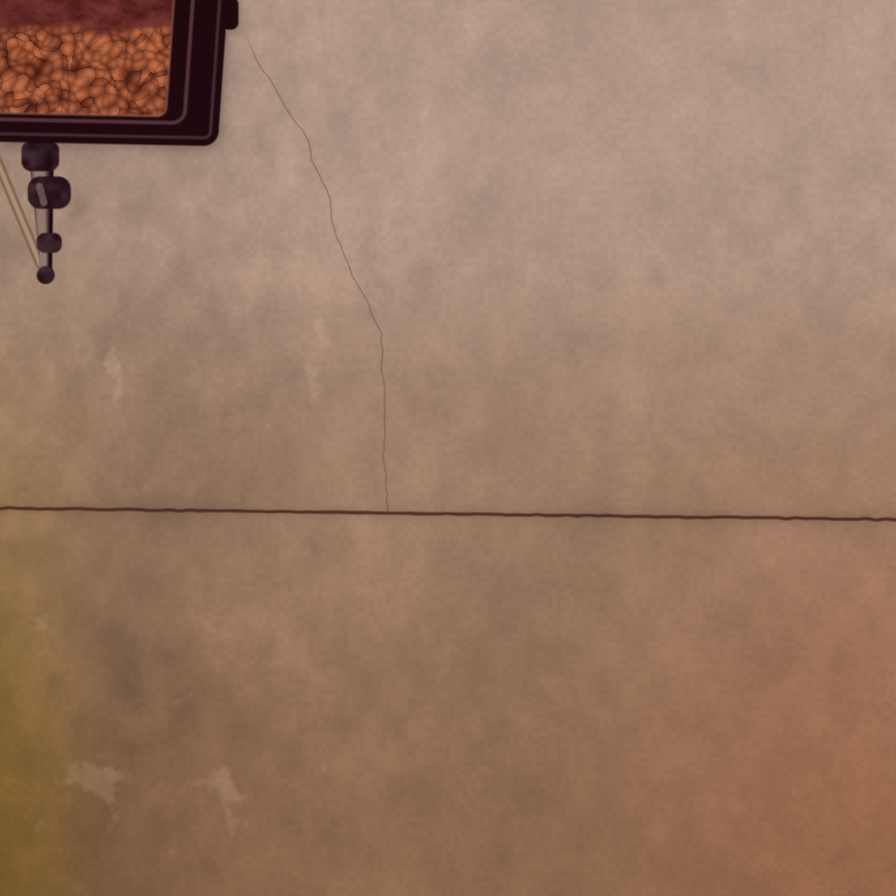
A three.js fragment shader for this texture:

```glsl
// Worn concrete floor with a joint, a hairline crack and the corner of a gravel tray on a foot.
#define FLOOR_LOW vec3(0.535, 0.400, 0.300)
#define FLOOR_MID vec3(0.615, 0.485, 0.395)
#define FLOOR_HIGH vec3(0.685, 0.580, 0.515)
#define FRAME_DARK vec3(0.120, 0.035, 0.060)
#define FRAME_SHEEN vec3(0.360, 0.220, 0.240)
#define GRAVEL_DARK vec3(0.300, 0.120, 0.080)
#define GRAVEL_LIGHT vec3(0.740, 0.420, 0.270)
#define STEEL vec3(0.560, 0.460, 0.420)
#define MOTTLE 0.17
#define EDGE 0.0016

varying vec2 vUv;

float hash(vec2 p) {
  p = fract(p * vec2(0.1031, 0.1137));
  p += dot(p, p.yx + 33.33);
  return fract((p.x + p.y) * p.x * 7.31 + p.y * 19.7);
}

float noise(vec2 p) {
  vec2 i = floor(p), f = fract(p);
  f = f * f * (3.0 - 2.0 * f);
  return mix(mix(hash(i), hash(i + vec2(1.0, 0.0)), f.x),
             mix(hash(i + vec2(0.0, 1.0)), hash(i + 1.0), f.x), f.y);
}

float fbm(vec2 p) {
  float sum = 0.0, amp = 0.5;
  for (int i = 0; i < 5; i++) {
    sum += amp * noise(p);
    p = mat2(1.6, 1.2, -1.2, 1.6) * p + 17.3;
    amp *= 0.5;
  }
  return sum;
}

float fill(float d) { return 1.0 - smoothstep(-EDGE, EDGE, d); }

float stroke(float d, float halfWidth) { return fill(abs(d) - halfWidth); }

float boxDist(vec2 p, vec2 halfSize, float radius) {
  vec2 q = abs(p) - halfSize + radius;
  return length(max(q, 0.0)) + min(max(q.x, q.y), 0.0) - radius;
}

float segmentDist(vec2 p, vec2 a, vec2 b) {
  vec2 ab = b - a;
  return length(p - a - ab * clamp(dot(p - a, ab) / dot(ab, ab), 0.0, 1.0));
}

// Box given by its lower right corner, running off the upper left
float cornerDist(vec2 p, vec2 corner, float radius) {
  return boxDist(p - corner - vec2(-0.5, 0.5), vec2(0.5), radius);
}

vec3 floorColor(vec2 p) {
  vec3 c = mix(FLOOR_LOW, FLOOR_MID, smoothstep(0.0, 0.50, p.y));
  c = mix(c, FLOOR_HIGH, smoothstep(0.38, 0.85, p.y));
  float low = 1.0 - smoothstep(0.1, 0.75, p.y);
  c += vec3(0.05, 0.0, -0.01) * smoothstep(0.55, 1.0, p.x) * low;
  c += vec3(-0.01, 0.0, -0.08) * (1.0 - smoothstep(0.0, 0.14, p.x)) * low;
  c -= vec3(0.035, 0.035, 0.04) * (1.0 - smoothstep(0.0, 0.45, p.x));
  // Cloudy stains, stronger at the left, and fine grain
  float rough = mix(1.2, 0.75, smoothstep(0.1, 0.6, p.x));
  c *= 1.0 + MOTTLE * rough * (fbm(p * 7.0 + 3.0) - 0.48);
  c *= 1.0 + MOTTLE * rough * (fbm(p * vec2(34.0, 26.0)) - 0.48);
  c *= 1.0 + 0.05 * (noise(p * 210.0) - 0.5);
  vec2 s = (p - vec2(0.155, 0.27)) / vec2(0.06, 0.24);
  c *= 1.0 - 0.10 * exp(-dot(s, s)) * (0.4 + fbm(p * 18.0));
  float fleck = smoothstep(0.68, 0.82, fbm(p * 23.0 + 8.0));
  return c + 0.07 * fleck * (1.0 - smoothstep(0.2, 0.5, p.x));
}

vec3 drawLines(vec3 c, vec2 p) {
  float joint = p.y - mix(0.433, 0.420, p.x) - 0.0015 * (noise(p * 90.0) - 0.5);
  c *= 1.0 - 0.12 * exp(-abs(joint) * 130.0);
  c = mix(c, vec3(0.27, 0.15, 0.12), 0.88 * stroke(joint, 0.0017));
  float t = p.y - 0.63;
  float x = 0.424 - 0.45 * max(t, 0.0) - 0.04 * min(t, 0.0);
  x += 0.013 * smoothstep(0.08, 0.19, t) * (1.0 - smoothstep(0.2, 0.32, t));
  x += 0.012 * (fbm(vec2(p.y * 32.0, 2.0)) - 0.48);
  float span = smoothstep(0.424, 0.430, p.y) * (1.0 - smoothstep(0.93, 0.97, p.y));
  return mix(c, vec3(0.38, 0.27, 0.22), 0.55 * span * stroke(p.x - x, 0.0006));
}

vec3 drawFoot(vec3 c, vec2 p) {
  float strut = segmentDist(p, vec2(-0.005, 0.825), vec2(0.045, 0.705));
  c = mix(c, vec3(0.50, 0.38, 0.30), fill(strut - 0.0055));
  c = mix(c, vec3(0.66, 0.55, 0.45), fill(strut - 0.0025));
  float axis = mix(0.052, 0.046, (p.y - 0.69) / 0.14);
  float width = mix(0.006, 0.014, (p.y - 0.69) / 0.14);
  float stem = max(abs(p.x - axis) - width, abs(p.y - 0.762) - 0.072);
  float shine = 1.0 - abs(p.x - axis + 0.003) / width;
  c = mix(c, mix(FRAME_DARK, STEEL, smoothstep(-0.1, 0.7, shine)), fill(stem));
  // Cap, two collars and the tip
  float knob = boxDist(p - vec2(0.045, 0.826), vec2(0.021, 0.017), 0.011);
  knob = min(knob, boxDist(p - vec2(0.055, 0.785), vec2(0.024, 0.018), 0.014));
  knob = min(knob, boxDist(p - vec2(0.055, 0.729), vec2(0.014, 0.011), 0.009));
  knob = min(knob, length(p - vec2(0.051, 0.693)) - 0.010);
  c = mix(c, FRAME_DARK + 0.14 * noise(p * 110.0), fill(knob));
  return mix(c, STEEL, 0.6 * fill(segmentDist(p, vec2(0.044, 0.792), vec2(0.049, 0.774)) - 0.004));
}

vec3 gravel(vec2 p) {
  vec2 g = p * 95.0 + 0.8 * noise(p * 60.0), cell = floor(g);
  float nearest = 9.0, tone = 0.0;
  for (int k = 0; k < 9; k++) {
    vec2 id = cell + vec2(mod(float(k), 3.0), floor(float(k) / 3.0)) - 1.0;
    float d = length(g - id - vec2(hash(id), hash(id + 41.0)));
    if (d < nearest) { nearest = d; tone = hash(id + 7.0); }
  }
  vec3 stones = mix(GRAVEL_LIGHT, GRAVEL_DARK, clamp(nearest * 0.8 + tone * 0.55 - 0.15, 0.0, 1.0));
  vec3 fuzz = mix(vec3(0.25, 0.07, 0.07), vec3(0.50, 0.24, 0.21), fbm(p * vec2(70.0, 110.0)));
  return mix(stones, fuzz, smoothstep(0.960, 0.975, p.y + 0.012 * (noise(p * 50.0) - 0.5)));
}

vec3 drawTray(vec3 c, vec2 p) {
  vec2 q = p - vec2(0.07 * (p.y - 0.84), -0.02 * (p.x - 0.24));
  float outer = cornerDist(q, vec2(0.243, 0.837), 0.016);
  float lug = boxDist(p - vec2(0.253, 0.985), vec2(0.013, 0.018), 0.008);
  float body = min(outer, lug);
  c *= 1.0 - 0.22 * exp(-max(body, 0.0) * 110.0);
  c = mix(c, FRAME_DARK, fill(body));
  c = mix(c, FRAME_SHEEN, 0.65 * stroke(outer + 0.009, 0.0018));
  float inner = cornerDist(q, vec2(0.204, 0.862), 0.014);
  c = mix(c, FRAME_SHEEN, 0.85 * stroke(inner, 0.0022));
  float bed = cornerDist(q, vec2(0.183, 0.869), 0.010);
  c = mix(c, gravel(p), fill(bed));
  return mix(c, vec3(0.56, 0.36, 0.30), 0.55 * stroke(bed, 0.0014));
}

void main() {
  vec3 c = drawLines(floorColor(vUv), vUv);
  c = drawTray(drawFoot(c, vUv), vUv);
  gl_FragColor = vec4(clamp(c, 0.0, 1.0), 1.0);
}
```
